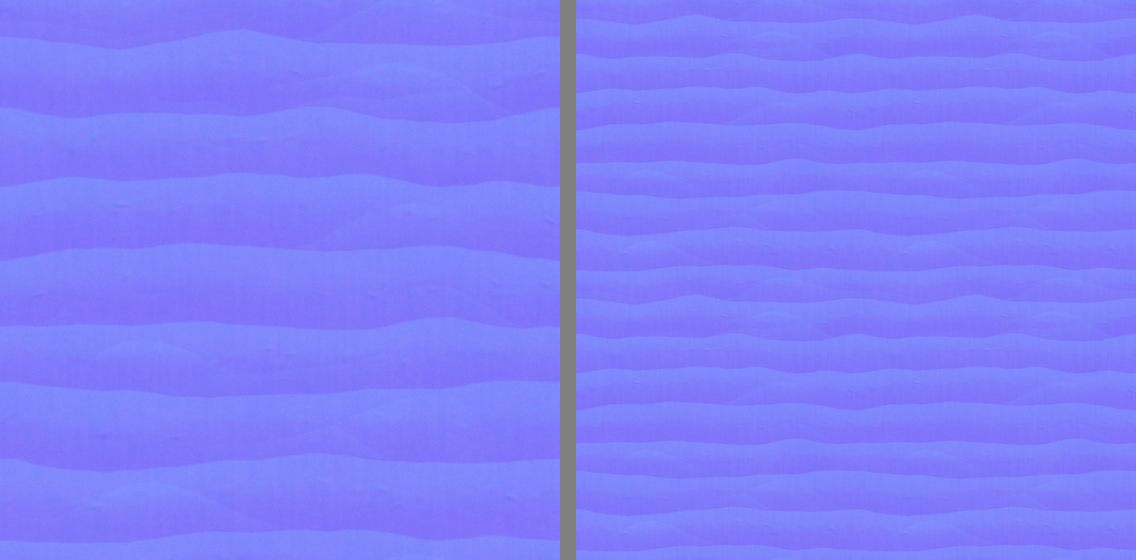
Left, the tile; right, the same tile 2 across and 2 down.
Write a Shadertoy shader that draws this texture map.

```glsl
// Tiling normal map of eight wavy, overlapping sediment ledges with chips, streaks and grain
#define ROWS 8.0
#define WAVE_HEIGHT 0.30
#define EDGE_WIDTH 0.045
#define LIT_GREEN 0.540
#define SHADE_GREEN 0.455
#define LAYER_STEP 0.030
#define CHIP_CELLS 20.0
#define CHIP_CHANCE 0.36
#define CHIP_DEPTH 0.13
#define ROUGHNESS 0.016
#define GRAIN 0.026

float hash(vec2 p) {
    vec3 q = fract(p.xyx * 0.1031);
    q += dot(q, q.yzx + 33.33);
    return fract((q.x + q.y) * q.z);
}

// Value noise that wraps after a whole number of cells, centred on zero
float noise(vec2 p, vec2 period) {
    vec2 cell = floor(p), f = fract(p);
    f = f * f * (3.0 - 2.0 * f);
    vec2 a = mod(cell, period), b = mod(cell + 1.0, period);
    return mix(mix(hash(a), hash(vec2(b.x, a.y)), f.x),
               mix(hash(vec2(a.x, b.y)), hash(b), f.x), f.y) - 0.5;
}

float tileNoise(vec2 uv, vec2 cells) {
    return noise(uv * cells, cells);
}

// Periodic curve along x; each whole seed gives another curve
float wave(float x, float cells, float seed) {
    return noise(vec2(x * cells, seed), vec2(cells, 256.0));
}

// Height of ledge k, in row units
float ledge(float x, float k) {
    float id = mod(k, ROWS);
    float bend = wave(x, 5.0, id + 10.0) + 0.45 * wave(x, 9.0, id + 30.0)
               + 0.08 * wave(x, 32.0, id + 50.0);
    return k + 0.40 + 0.08 * (hash(vec2(id, 7.0)) - 0.5) + WAVE_HEIGHT * bend;
}

// Tilt of the small dents scattered along the middle of a row
vec2 chips(float x, float offset, float id) {
    vec2 tilt = vec2(0.0);
    float cell = floor(x * CHIP_CELLS);
    for (float j = -1.0; j <= 1.0; j++) {
        vec2 key = vec2(mod(cell + j, CHIP_CELLS), id + 70.0);
        float present = step(hash(key), CHIP_CHANCE);
        float depth = mix(0.25, 1.0, hash(key + 31.0));
        float angle = mix(-0.4, 1.2, hash(key + 57.0));
        float centre = (cell + j + 0.2 + 0.6 * hash(key + 83.0)) / CHIP_CELLS;
        vec2 d = vec2((x - centre) * ROWS, offset - 0.28 * (hash(key + 109.0) - 0.5));
        float c = cos(angle), s = sin(angle);
        vec2 q = vec2(c * d.x + s * d.y, c * d.y - s * d.x) / vec2(0.085, 0.035);
        vec2 slope = q * exp(-dot(q, q)) * vec2(0.5, 1.0);
        tilt += present * depth * vec2(c * slope.x - s * slope.y, s * slope.x + c * slope.y);
    }
    return tilt * CHIP_DEPTH;
}

void mainImage(out vec4 fragColor, in vec2 fragCoord) {
    vec2 uv = fragCoord / iResolution.xy;
    float y = uv.y * ROWS;

    // Ledges directly below and above this point
    float low = -9.0, high = 99.0, id = 0.0;
    for (float j = -2.0; j <= 2.0; j++) {
        float k = floor(y) + j;
        float edge = ledge(uv.x, k);
        if (edge <= y) {
            if (edge > low) { low = edge; id = mod(k, ROWS); }
        } else {
            high = min(high, edge);
        }
    }
    float depth = high - y;
    float t = depth / (high - low);

    // Lit lip fading to shade, with a ragged step halfway down
    float ragged = 0.46 + 0.12 * wave(uv.x, 12.0, id + 90.0) + 0.05 * wave(uv.x, 48.0, id + 100.0);
    float shade = 0.78 * smoothstep(-0.05, 1.0, t) + 0.22 * smoothstep(-0.10, 0.14, t - ragged);
    float green = mix(LIT_GREEN, SHADE_GREEN, shade);

    // Faint secondary layers that merge into the ledge below
    for (float n = 0.0; n < 2.0; n++) {
        float seed = id + 120.0 + 20.0 * n;
        float start = 0.80 - 0.25 * n + 1.1 * wave(uv.x, 4.0, seed) + 0.12 * wave(uv.x, 13.0, seed + 10.0);
        float fade = smoothstep(-0.15, 0.3, wave(uv.x, 3.0, seed + 50.0)) * smoothstep(0.0, 0.2, start);
        float below = t - start;
        green += LAYER_STEP * fade * smoothstep(0.0, 0.04, below) * exp(-2.5 * max(below, 0.0));
    }
    float lip = smoothstep(0.0, EDGE_WIDTH, depth);
    green = mix(SHADE_GREEN, green, lip);
    vec2 tilt = vec2(0.5, green);

    // Chips and worn ground, strongest along the middle of each row
    float middle = exp(-18.0 * (t - 0.5) * (t - 0.5));
    tilt += chips(uv.x, y - 0.5 * (low + high), id) * lip;
    vec2 cells = vec2(44.0, 80.0), e = vec2(0.003, 0.0);
    vec2 rough = vec2(tileNoise(uv + e, cells) - tileNoise(uv - e, cells),
                      tileNoise(uv + e.yx, cells) - tileNoise(uv - e.yx, cells));
    tilt += ROUGHNESS * rough * (0.3 + 1.3 * middle);

    // Broad drift, thin vertical streaks and fine grain
    tilt += 0.016 * vec2(tileNoise(uv, vec2(7.0, 16.0)), tileNoise(uv + 0.37, vec2(5.0, 24.0)));
    tilt += vec2(0.016, 0.010) * tileNoise(uv, vec2(130.0, 18.0));
    tilt += GRAIN * vec2(tileNoise(uv, vec2(400.0)), tileNoise(uv + 0.5, vec2(410.0)));

    float blue = 0.986 + 0.12 * (tilt.y - 0.5);
    fragColor = vec4(tilt, blue, 1.0);
}
```
